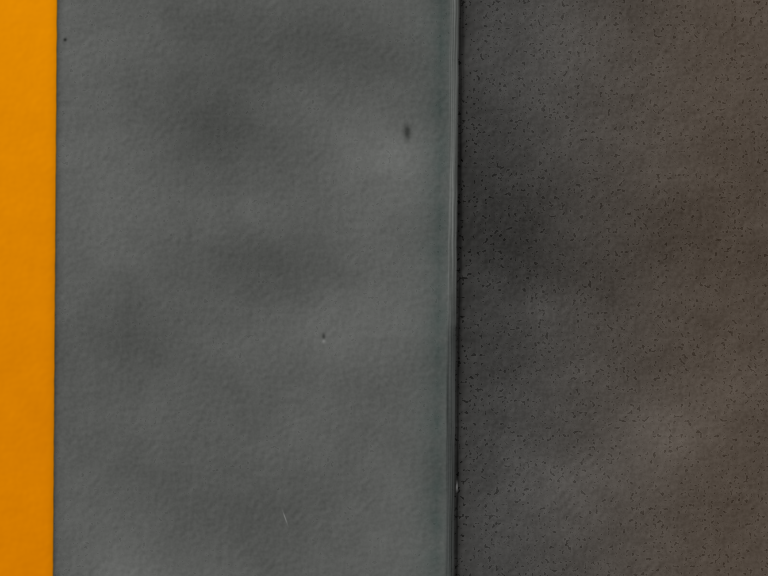
Give the GLSL for this texture, as a Shadertoy shader.

```glsl
vec2 hashGradient(vec2 cell) {
    vec3 q = fract(vec3(cell.xyx) * vec3(0.1031, 0.1030, 0.0973));
    q += dot(q, q.yzx + 33.33);
    return fract((q.xx + q.yz) * q.zy) * 2.0 - 1.0;
}

float gradientNoise(vec2 p) {
    vec2 i = floor(p), f = fract(p);
    vec2 u = f * f * f * (f * (f * 6.0 - 15.0) + 10.0);
    vec2 e = vec2(0.0, 1.0);
    float low = mix(dot(hashGradient(i), f),
                    dot(hashGradient(i + e.yx), f - e.yx), u.x);
    float high = mix(dot(hashGradient(i + e.xy), f - e.xy),
                     dot(hashGradient(i + e.yy), f - e.yy), u.x);
    return mix(low, high, u.y);
}

float fbm(vec2 p) {
    float sum = 0.0, amplitude = 0.6;
    for (int i = 0; i < 5; i++) {
        sum += amplitude * gradientNoise(p);
        p = mat2(1.6, 1.2, -1.2, 1.6) * p + 7.3;
        amplitude *= 0.5;
    }
    return sum;
}

// Soft elliptical stain
float stain(vec2 p, vec2 center, vec2 radius) {
    vec2 d = (p - center) / radius;
    return exp(-min(dot(d, d), 40.0));
}

float leftClouds(vec2 p) {
    float tone = 0.05 * stain(p, vec2(0.68, 0.73), vec2(0.10, 0.06));
    tone += 0.03 * stain(p, vec2(0.16, 0.65), vec2(0.08, 0.16));
    tone += 0.03 * stain(p, vec2(0.60, 0.44), vec2(0.17, 0.09));
    tone += 0.05 * stain(p, vec2(0.22, 0.01), vec2(0.07, 0.04));
    tone += 0.03 * stain(p, vec2(0.68, 0.10), vec2(0.07, 0.10));
    tone -= 0.06 * stain(p, vec2(0.37, 0.78), vec2(0.10, 0.08));
    tone -= 0.05 * stain(p, vec2(0.46, 0.53), vec2(0.10, 0.07));
    tone -= 0.04 * stain(p, vec2(0.23, 0.43), vec2(0.11, 0.07));
    tone -= 0.04 * stain(p, vec2(0.55, 0.92), vec2(0.20, 0.08));
    tone -= 0.03 * stain(p, vec2(0.45, 0.17), vec2(0.20, 0.12));
    return tone;
}

float rightClouds(vec2 p) {
    float tone = 0.04 * stain(p, vec2(0.95, 0.46), vec2(0.06, 0.05));
    tone += 0.05 * stain(p, vec2(1.15, 0.25), vec2(0.10, 0.07));
    tone += 0.05 * stain(p, vec2(1.00, 0.13), vec2(0.10, 0.10));
    tone += 0.04 * stain(p, vec2(1.28, 0.33), vec2(0.07, 0.06));
    tone += 0.03 * stain(p, vec2(1.05, 0.85), vec2(0.18, 0.18));
    tone -= 0.06 * stain(p, vec2(0.88, 0.61), vec2(0.12, 0.16));
    tone -= 0.03 * stain(p, vec2(1.18, 0.57), vec2(0.14, 0.10));
    return tone;
}

void mainImage(out vec4 fragColor, in vec2 fragCoord) {
    vec2 p = fragCoord / iResolution.y;
    float pixel = 1.0 / iResolution.y;
    float clouds = fbm(p * vec2(5.0, 7.0) + 3.0);
    float mottling = fbm(p * 24.0 + 11.0);
    float grain = gradientNoise(p * 150.0) + 0.6 * gradientNoise(p * 270.0 + 5.0);
    float relief = gradientNoise(p * 95.0) - gradientNoise(p * 95.0 + vec2(-0.3, 0.3));

    // Distance to the slightly leaning seam
    float seam = p.x - mix(0.782, 0.791, p.y) - 0.0012 * gradientNoise(vec2(3.0, p.y * 25.0));

    // Grey plaster, cooler and darker toward the seam
    vec3 leftWall = vec3(0.347, 0.352, 0.343) + leftClouds(p) + 0.065 * clouds + 0.035 * mottling;
    float coolBand = exp(-abs(seam + 0.025) / 0.025);
    leftWall -= vec3(0.085, 0.060, 0.062) * coolBand * (0.8 + 1.2 * mottling);
    leftWall += 0.025 * grain + 0.03 * relief;
    float pits = smoothstep(0.32, 0.58, grain + 0.5 * mottling);
    leftWall -= 0.045 * pits * smoothstep(-0.1, 0.3, clouds + 0.5 * mottling + 0.15);

    // Rough charcoal plaster, browner toward the right
    float warmth = smoothstep(0.82, 1.3, p.x);
    vec3 rightWall = mix(vec3(0.265, 0.263, 0.258), vec3(0.315, 0.278, 0.245), warmth);
    rightWall += rightClouds(p) + 0.06 * clouds + 0.05 * mottling;
    rightWall += 0.045 * grain + 0.035 * relief;
    rightWall -= 0.10 * smoothstep(0.18, 0.5, grain + 0.4 * mottling);
    rightWall -= 0.12 * exp(-max(seam, 0.0) / 0.022) * (0.85 + 0.9 * grain);

    vec3 color = mix(leftWall, rightWall, smoothstep(-pixel, pixel, seam));

    // Pale ridge with long vertical scratches, fading to dark below
    float scratches = gradientNoise(vec2(seam * 330.0, p.y * 5.0));
    float ridge = smoothstep(-0.012, -0.006, seam) * (1.0 - smoothstep(0.004, 0.008, seam));
    float paleness = smoothstep(0.40, 0.50, p.y + 0.04 * mottling);
    vec3 ridgeColor = mix(vec3(0.235, 0.245, 0.24), vec3(0.37, 0.38, 0.37), paleness);
    color = mix(color, ridgeColor + 0.20 * scratches + 0.02 * grain, 0.8 * ridge);
    float groove = stain(vec2(seam, 0.0), vec2(0.010, 0.0), vec2(0.005));
    color *= 1.0 - groove * (0.45 + 0.35 * scratches);
    color += 0.35 * stain(vec2(seam, p.y), vec2(0.010, 0.155), vec2(0.0015, 0.009));

    // Small blemishes
    color -= 0.16 * stain(p, vec2(0.707, 0.770), vec2(0.006, 0.012));
    color -= 0.14 * stain(p, vec2(0.562, 0.416), vec2(0.003, 0.006));
    color += 0.12 * stain(p, vec2(0.562, 0.408), vec2(0.003, 0.004));
    color -= 0.18 * stain(p, vec2(0.113, 0.931), vec2(0.003));
    vec2 chip = p - vec2(0.495, 0.101);
    color += 0.14 * stain(vec2(chip.x + 0.35 * chip.y, chip.y), vec2(0.0), vec2(0.0014, 0.010));

    // Orange strip and its shaded border
    float border = p.x - mix(0.092, 0.099, p.y) - 0.0008 * gradientNoise(vec2(p.y * 40.0, 8.0));
    color *= 1.0 - 0.35 * exp(-max(border, 0.0) / 0.004);
    vec3 orange = mix(vec3(0.82, 0.475, 0.005), vec3(0.87, 0.53, 0.01), p.y);
    orange += vec3(0.03, 0.025, 0.0) * (clouds + mottling + 0.5 * relief);
    orange *= 1.0 - 0.12 * exp(min(border, 0.0) / 0.005);
    color = mix(orange, color, smoothstep(-1.2 * pixel, 1.2 * pixel, border));

    fragColor = vec4(clamp(color, 0.0, 1.0), 1.0);
}
```
